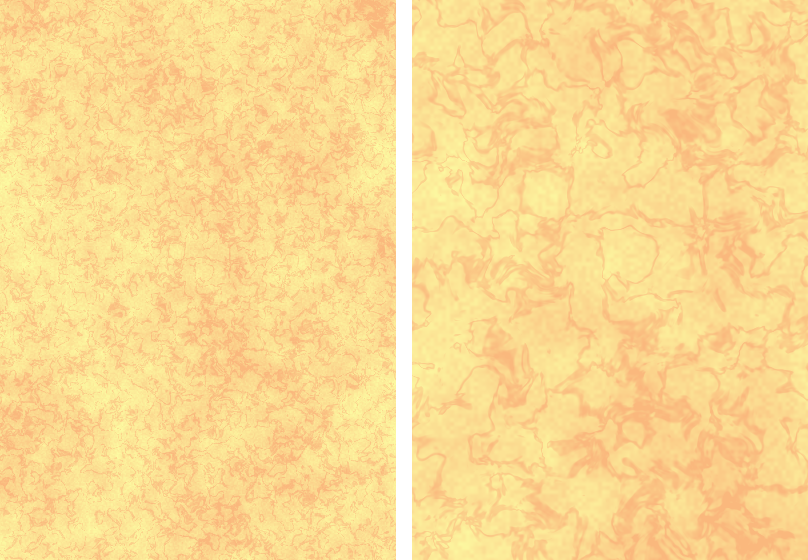
Left: the whole. Right: its middle third, enlarged.
A Shadertoy shader for this texture:

```glsl
// Mottled parchment: pale yellow paper crossed by a fine net of orange veins.
// Veins are the zero lines of a warped fractal noise; broad clouds of noise
// shift the tone and the vein width, and a fine grain roughens the surface.

float hash(vec2 p) {
    vec3 q = fract(vec3(p.xyx) * 0.1031);
    q += dot(q, q.yzx + 33.33);
    return fract((q.x + q.y) * q.z);
}

float valueNoise(vec2 p) {
    vec2 cell = floor(p);
    vec2 f = fract(p);
    f = f * f * (3.0 - 2.0 * f);
    float low = mix(hash(cell), hash(cell + vec2(1, 0)), f.x);
    float high = mix(hash(cell + vec2(0, 1)), hash(cell + vec2(1, 1)), f.x);
    return mix(low, high, f.y);
}

// Fractal noise centred on zero; each octave is turned to hide the lattice
float fractalNoise(vec2 p, int octaves, float gain) {
    float sum = 0.0;
    float weight = 0.5;
    for (int i = 0; i < octaves; i++) {
        sum += weight * (valueNoise(p) - 0.5);
        p = mat2(1.6, 1.2, -1.2, 1.6) * p + 17.3;
        weight *= gain;
    }
    return sum;
}

void mainImage(out vec4 fragColor, in vec2 fragCoord) {
    vec2 p = fragCoord / iResolution.y;

    // Broad clouds and mid-sized blotches
    float cloud = fractalNoise(p * 6.0 + 3.7, 4, 0.6);
    float blotch = fractalNoise(p * 38.0 + 51.0, 3, 0.6);

    // Crinkled veins, wider inside the darker clouds
    vec2 warp = vec2(fractalNoise(p * 50.0 + 11.0, 2, 0.5),
                     fractalNoise(p * 50.0 + 83.0, 2, 0.5));
    float ridge = abs(fractalNoise(p * 62.0 + warp * 1.8 + 29.0, 4, 0.55));
    float width = clamp(0.085 - 0.16 * cloud - 0.12 * blotch, 0.04, 0.15);
    float vein = 1.0 - smoothstep(0.1 * width, width, ridge);

    // Fine paper grain
    float grain = valueNoise(p * 420.0 + 7.0) - 0.5;

    float tone = 0.63 + 0.75 * cloud + 0.5 * blotch - 0.4 * vein + 0.26 * grain;
    vec3 orange = vec3(0.98, 0.72, 0.49);
    vec3 paleYellow = vec3(0.99, 0.98, 0.63);
    fragColor = vec4(mix(orange, paleYellow, clamp(tone, 0.0, 1.0)), 1.0);
}
```
